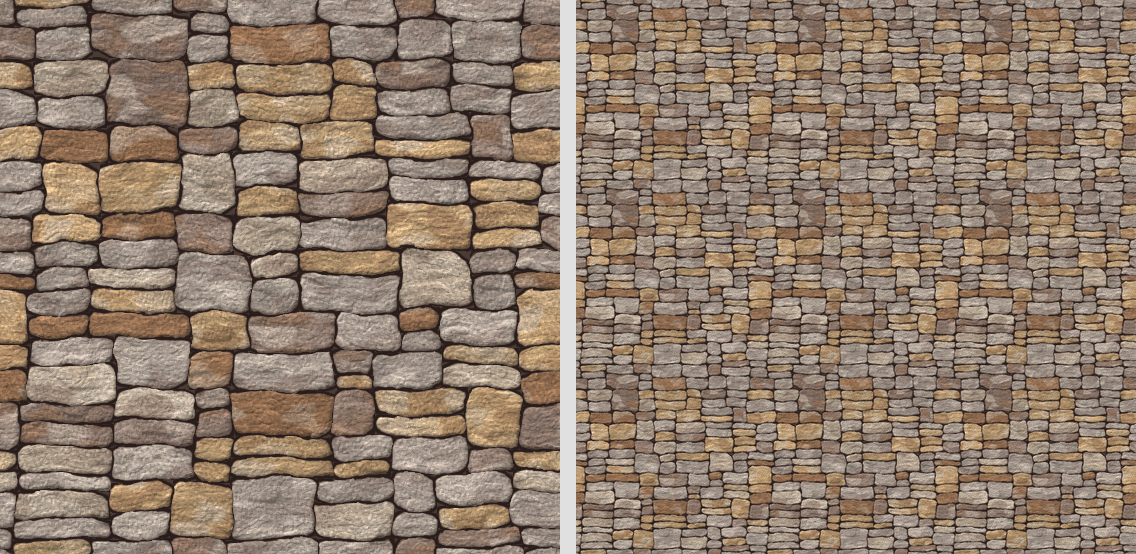
Left: one tile. Right: repeated 3 by 3.
A WebGL 1 fragment shader for this texture:

```glsl
precision highp float;
uniform vec2 u_resolution;

const vec2 GRID = vec2(8.0, 12.0);     // even counts keep the wall tileable
const vec2 SEAM_RANGE = vec2(0.2, 0.8);
const float SPLIT_HEIGHT = 0.072;
const float SPLIT_CHANCE = 0.6;
const float JOINT = 0.0021;
const float ROUNDING = 0.016;
const float ROUGHNESS = 0.0042;
const float BEVEL = 0.007;
const float RELIEF = 0.0075;
const float GRAIN = 0.16;
const float FACET_SHARPNESS = 13.0;
const vec2 LIGHT = vec2(-0.5, 0.86);
const float TAU = 6.28318;

const vec3 GREY = vec3(0.63, 0.58, 0.54);
const vec3 CREAM = vec3(0.68, 0.615, 0.54);
const vec3 TAN = vec3(0.71, 0.59, 0.44);
const vec3 RUST = vec3(0.56, 0.42, 0.31);
const vec3 MAUVE = vec3(0.53, 0.45, 0.405);
const vec3 PALE = vec3(0.78, 0.73, 0.675);
const vec3 MORTAR = vec3(0.35, 0.28, 0.25);
const vec3 GAP = vec3(0.16, 0.115, 0.105);

float hash(vec2 p) {
  return fract(sin(dot(p, vec2(127.1, 311.7))) * 43758.5);
}

// Smooth cellular noise: blended random values of the nearest cells
float cellNoise(vec2 p) {
  vec2 base = floor(p);
  float sum = 0.0, total = 0.0001;
  for (int y = -1; y <= 1; y++) {
    for (int x = -1; x <= 1; x++) {
      vec2 cell = base + vec2(float(x), float(y));
      vec2 away = cell + vec2(hash(cell), hash(cell + 19.7)) - p;
      float weight = exp(-FACET_SHARPNESS * dot(away, away));
      sum += weight * hash(cell + 7.3);
      total += weight;
    }
  }
  return sum / total;
}

float relief(vec2 q) {
  vec2 slanted = q + vec2(0.0, 0.35 * q.x);
  return 0.42 * cellNoise(slanted * vec2(17.0, 24.0))
       + 0.14 * cellNoise(q * vec2(52.0, 84.0) + 31.0)
       + 0.09 * cellNoise(q * vec2(170.0, 220.0) + 57.0);
}

float smoothMax(float a, float b, float k) {
  float h = max(k - abs(a - b), 0.0) / k;
  return max(a, b) + 0.25 * h * h * k;
}

float seam(vec2 cell) {
  return mix(SEAM_RANGE.x, SEAM_RANGE.y, hash(mod(cell, GRID)));
}

bool isEven(vec2 cell) {
  return mod(cell.x + cell.y, 2.0) < 0.5;
}

// Interlocking blocks: cells hold upright and level seams in turn
void findBlock(vec2 p, out vec2 lo, out vec2 hi, out vec2 id) {
  vec2 c = floor(p);
  vec2 v;
  if (isEven(c)) {
    float side = step(c.x + seam(c), p.x);
    vec2 next = c + vec2(2.0 * side - 1.0, 0.0);
    v = c + vec2(side, step(c.y + seam(next), p.y));
  } else {
    float side = step(c.y + seam(c), p.y);
    vec2 next = c + vec2(0.0, 2.0 * side - 1.0);
    v = c + vec2(step(c.x + seam(next), p.x), side);
  }
  float sw = seam(v - 1.0), se = seam(v - vec2(0.0, 1.0));
  float nw = seam(v - vec2(1.0, 0.0)), ne = seam(v);
  lo = v - 1.0 + (isEven(v) ? vec2(sw, se) : vec2(nw, sw));
  hi = v + (isEven(v) ? vec2(ne, nw) : vec2(se, ne));
  id = mod(v, GRID);
}

// Box with four tapered corners, negative inside
float stoneDistance(vec2 l, vec2 extent, vec2 id) {
  vec2 a = abs(l);
  vec2 corner = id + sign(l) * 0.31;
  float slope = extent.y / extent.x * mix(0.1, 0.9, hash(corner));
  vec2 n = normalize(vec2(slope, 1.0));
  float cut = 0.5 * hash(corner + 5.1) * extent.x * n.x;
  float box = smoothMax(a.x - extent.x, a.y - extent.y, ROUNDING);
  return smoothMax(box, dot(a - extent, n) + cut, ROUNDING * 0.35);
}

vec3 stoneColour(float pick) {
  vec3 c = pick < 0.40 ? GREY : CREAM;
  c = pick > 0.52 ? TAN : c;
  c = pick > 0.76 ? RUST : c;
  return pick > 0.88 ? MAUVE : c;
}

void main() {
  vec2 uv = gl_FragCoord.xy / u_resolution;
  vec2 scale = vec2(u_resolution.x / u_resolution.y, 1.0);

  // Periodic bending of the courses
  vec2 bent = uv + 0.0032 * sin(TAU * (uv.yx * vec2(7.0, 5.0) + uv * vec2(3.0, 2.0)))
                 + 0.0012 * sin(TAU * (uv.yx * vec2(19.0, 13.0) - uv * vec2(8.0, 5.0)));
  vec2 lo, hi, id;
  findBlock(bent * GRID, lo, hi, id);
  lo *= scale / GRID;
  hi *= scale / GRID;
  vec2 p = bent * scale;
  vec2 size = hi - lo;

  // Split tall blocks into two courses
  bool tall = size.y > SPLIT_HEIGHT && hash(id + 3.7) < SPLIT_CHANCE;
  if (tall || size.y > 1.15 * size.x) {
    float middle = mix(lo.y, hi.y, mix(0.38, 0.62, hash(id + 8.9)));
    if (p.y > middle) { lo.y = middle; id += vec2(37.0, 11.0); }
    else hi.y = middle;
  }
  vec2 extent = 0.5 * (hi - lo);
  vec2 local = p - 0.5 * (lo + hi);
  vec2 q = local + 40.0 * vec2(hash(id + 1.3), hash(id + 2.9));

  // Outline
  float rough = cellNoise(q * 34.0) + 0.5 * cellNoise(q * 95.0) - 0.75;
  float d = stoneDistance(local, extent, id) + JOINT + ROUGHNESS * rough;
  float pixel = 0.8 / u_resolution.y;
  float inside = 1.0 - smoothstep(-pixel, pixel, d);

  // Mineral colour, stains, bedding streaks and grain
  float pick = hash(id + 4.4);
  vec3 stone = stoneColour(pick) * mix(0.92, 1.07, hash(id + 6.2));
  float stain = cellNoise(q * vec2(17.0, 28.0) + 13.0);
  float streak = cellNoise(q * vec2(30.0, 130.0) + 71.0);
  float grain = cellNoise(q * 260.0 + 5.0);
  stone = mix(stone, PALE, 0.5 * smoothstep(0.5, 0.95, stain));
  stone = mix(stone, mix(MAUVE, RUST, step(0.52, pick)), 0.5 * smoothstep(0.5, 0.05, stain));
  stone *= 1.0 + 0.16 * (streak - 0.5) + GRAIN * (grain - 0.5);

  // Chipped faces lit from the upper left, with a worn rim
  float stepSize = 0.0025;
  float facing = (relief(q) - relief(q + LIGHT * stepSize)) / stepSize;
  float rim = 1.0 - smoothstep(0.0, BEVEL, -d);
  float rimLight = dot(local / extent, vec2(-0.1, 0.2));
  float shade = 1.0 + clamp(RELIEF * facing, -0.28, 0.28) + rim * (rimLight - 0.12);
  stone *= shade;

  // Shadowed joints, with mortar showing where they widen
  float depth = smoothstep(0.0, 0.002, d) * (1.0 - 0.7 * smoothstep(0.004, 0.008, d));
  vec3 joint = mix(MORTAR, GAP, depth);
  gl_FragColor = vec4(mix(joint, stone, inside), 1.0);
}
```
